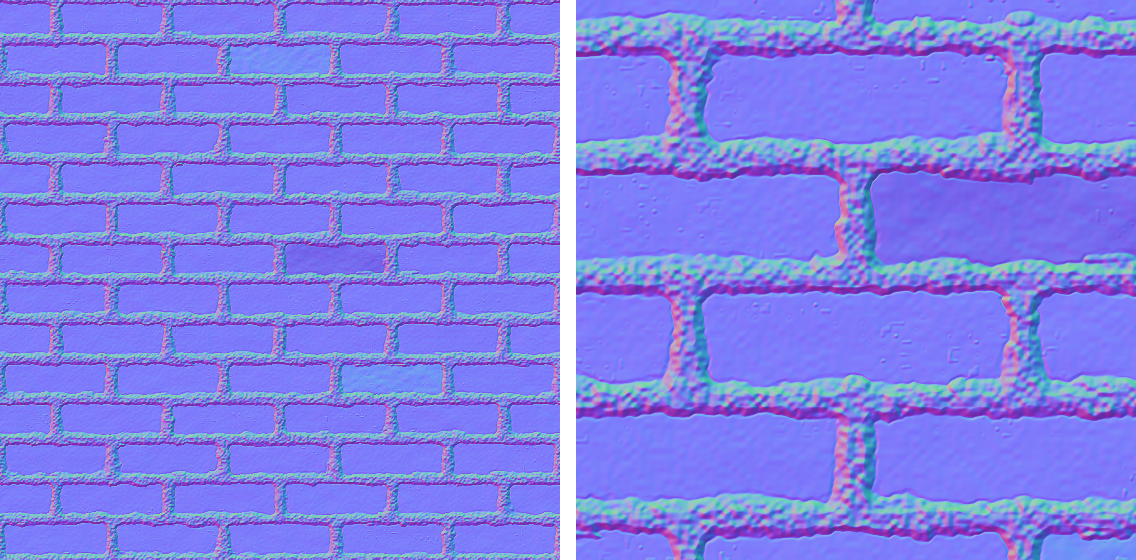
Left: the whole. Right: its middle third, enlarged.
Give the GLSL for this texture map, as a WebGL 2 fragment shader.

```glsl
#version 300 es
precision highp float;
// Tiling normal map of a worn brick wall: 5 bricks across, 14 rows, running bond.
// A height field (rounded bricks, ragged bevels, gritty mortar) is differentiated
// into slopes, which are then encoded as red, green and blue.
uniform vec2 u_resolution;
out vec4 outColor;

const vec2 GRID = vec2(5.0, 14.0);
const vec2 JOINT_HALF = vec2(0.0030, 0.0025);
const float BRICK_HEIGHT = 0.0066;
const float CORNER_RADIUS = 0.015;

struct Brick { vec2 local; vec2 id; };

float hash(vec2 p) {
    return fract(sin(dot(p, vec2(127.1, 311.7))) * 43758.5453);
}

// Value noise on a lattice that wraps after "period" cells
float noise(vec2 uv, vec2 period) {
    vec2 p = uv * period;
    vec2 i = floor(p);
    vec2 f = fract(p);
    f = f * f * (3.0 - 2.0 * f);
    vec2 a = mod(i, period);
    vec2 b = mod(i + 1.0, period);
    return mix(mix(hash(a), hash(vec2(b.x, a.y)), f.x),
               mix(hash(vec2(a.x, b.y)), hash(b), f.x), f.y);
}

// Brick under a point: offset from its centre and wrapped column and row
Brick brickAt(vec2 uv) {
    vec2 cell = uv * GRID;
    cell.x += 0.5 * mod(floor(cell.y), 2.0);
    return Brick((fract(cell) - 0.5) / GRID, mod(floor(cell), GRID));
}

float roundedBox(vec2 p, vec2 halfSize, float radius) {
    vec2 q = abs(p) - halfSize + radius;
    return length(max(q, 0.0)) + min(max(q.x, q.y), 0.0) - radius;
}

float isBrick(vec2 id, vec2 wanted) {
    return 1.0 - step(0.5, distance(id, wanted));
}

// Odd bricks: x = leaning up, y = leaning down
vec2 oddBrick(vec2 id) {
    return vec2(isBrick(id, vec2(2.0, 12.0)) + isBrick(id, vec2(3.0, 4.0)),
                isBrick(id, vec2(3.0, 7.0)));
}

// Depth into a brick in bevel widths: below 0 is mortar, above 1 is the face
float bevelDepth(vec2 uv, Brick b) {
    vec2 halfSize = 0.5 / GRID - JOINT_HALF - 0.001 * hash(b.id + 3.0);
    float d = roundedBox(b.local, halfSize, CORNER_RADIUS);
    float chips = smoothstep(0.68, 0.85, noise(uv, vec2(50.0, 64.0)));
    d += 0.0022 * noise(uv, vec2(40.0, 60.0)) + 0.0020 * noise(uv, vec2(120.0));
    d += 0.0022 * noise(uv, vec2(260.0, 280.0)) + 0.003 * chips - 0.0022;
    float bevel = mix(0.0078, 0.0044, smoothstep(-0.03, 0.03, b.local.y));
    bevel *= 0.55 + 0.9 * noise(uv, vec2(45.0, 34.0));
    return -d / bevel;
}

float wallHeight(vec2 uv) {
    Brick b = brickAt(uv);
    float depth = bevelDepth(uv, b);
    float mask = clamp(depth, 0.0, 1.0);
    vec2 odd = oddBrick(b.id);
    float rough = 0.4 + 2.2 * odd.x + 1.2 * odd.y;

    // Face: soft waves, fine grain and sparse pits
    float fine = noise(uv, vec2(250.0, 270.0));
    float face = 0.0009 * noise(uv, vec2(36.0, 48.0)) + 0.0004 * fine;
    face += 0.0005 * noise(uv, vec2(90.0, 130.0)) * rough;
    float patchy = smoothstep(0.55, 0.85, noise(uv, vec2(15.0, 24.0)));
    face -= 0.0010 * patchy * smoothstep(0.75, 1.0, fine);

    // Rim: a broken lip where the bevel meets the face
    float lip = smoothstep(0.7, 1.0, depth) * (1.0 - smoothstep(1.0, 1.4, depth));
    face += 0.0012 * lip * noise(uv, vec2(70.0, 90.0));

    // Mortar: fine and coarse grit around a level bed, spilling over the bevels
    float grit = 0.0036 * (noise(uv, vec2(310.0, 330.0)) - 0.5);
    grit += 0.0026 * (noise(uv, vec2(190.0, 210.0)) - 0.5);
    return BRICK_HEIGHT * mask + mix(grit, face, mask * mask);
}

vec2 slopeAt(vec2 uv, float e) {
    vec2 dx = vec2(e, 0.0);
    vec2 dy = vec2(0.0, e);
    return vec2(wallHeight(uv + dx) - wallHeight(uv - dx),
                wallHeight(uv + dy) - wallHeight(uv - dy)) / (2.0 * e);
}

void main() {
    vec2 uv = gl_FragCoord.xy / u_resolution;
    Brick b = brickAt(uv);
    float mask = smoothstep(0.0, 1.0, bevelDepth(uv, b));

    // Red falls on rising slopes to the right, green grows on rising slopes upward
    vec2 slope = slopeAt(uv, 0.0007) * vec2(-1.0, 1.0);

    // Each face leans a little; the odd ones lean clearly and unevenly
    vec2 odd = oddBrick(b.id);
    vec2 lean = vec2(-0.02, -0.04) + 0.03 * (vec2(hash(b.id), hash(b.id + 7.0)) - 0.5);
    float uneven = 0.6 + 0.8 * noise(uv, vec2(24.0, 50.0));
    lean += uneven * (odd.x * vec2(-0.1, 0.22) + odd.y * vec2(-0.08, -0.2));
    slope += lean * mask;

    vec3 normal = normalize(vec3(slope, 1.0));
    normal.xy *= 0.74;
    vec3 colour = 0.5 + 0.5 * normal;
    colour.b -= 0.015 + 0.05 * (1.0 - mask) + 0.03 * odd.y * mask;
    outColor = vec4(colour, 1.0);
}
```
